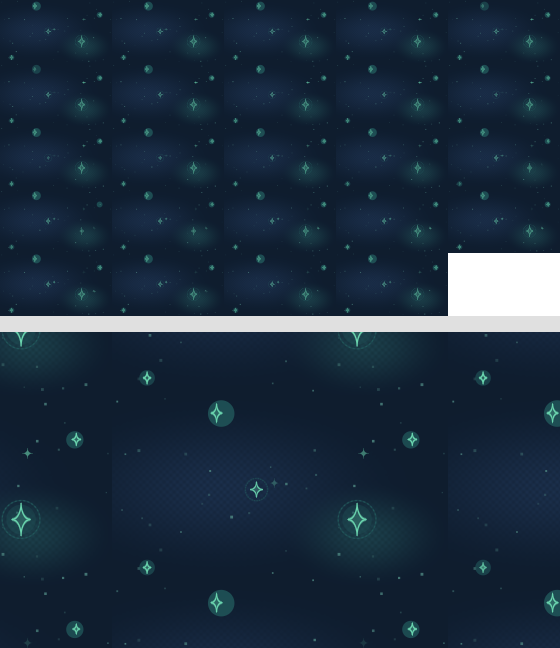
Top: the whole. Bottom: its middle third, enlarged.
Write a WebGL 1 fragment shader that draws this pattern.

```glsl
precision highp float;
uniform vec2 u_resolution;

// Tile layout: lengths below are in units of 1/160 tile width
const vec2 GRID = vec2(5.0, 5.0);
const vec2 TILE = vec2(160.0, 90.0);
const float FRAMES = 24.0;
const float LINE = 0.65;
const float STAR_CELL = 10.0;
const float STAR_DENSITY = 0.36;
const float GRAIN_PITCH = 3.2;
const float GRAIN_AMOUNT = 0.08;
const float RING_DASHES = 28.0;

const vec3 NIGHT = vec3(0.057, 0.113, 0.182);
const vec3 BLUE_HAZE = vec3(0.098, 0.172, 0.275);
const vec3 TEAL_HAZE = vec3(0.13, 0.31, 0.335);
const vec3 DISC = vec3(0.13, 0.35, 0.36);
const vec3 DUST = vec3(0.30, 0.52, 0.50);
const vec3 MINT = vec3(0.43, 0.86, 0.70);
const vec3 BLANK = vec3(1.0);

float hash(vec2 p) {
  p = fract(p * vec2(0.1031, 0.1137));
  p += dot(p, p.yx + 33.33);
  return fract((p.x + p.y) * p.x * 41.7);
}

float cover(float d, float px) {
  return clamp(0.5 - d / px, 0.0, 1.0);
}

// Share of a pixel covered by a thin line or dot of half-width w
float thinCover(float d, float w, float px) {
  return cover(d - w, px) - cover(d + w, px);
}

// Four-pointed star with concave sides
float starDistance(vec2 p, vec2 size) {
  vec2 q = abs(p) / size;
  float d = 1.0 - length(max(1.0 - q, 0.0)) + length(max(q - 1.0, 0.0));
  return d * min(size.x, size.y);
}

// Soft dip from 1 to 0 around one frame
float dip(float frame, float center, float width) {
  float t = (frame - center) / width;
  return 1.0 - exp(-t * t);
}

float haze(vec2 p, vec2 center, vec2 radius) {
  return 1.0 - smoothstep(0.0, 1.0, length((p - center) / radius));
}

vec3 addDisc(vec3 color, vec2 p, float radius, float strength, float px) {
  return mix(color, DISC, strength * cover(length(p) - radius, px));
}

vec3 addRing(vec3 color, vec2 p, float radius, float strength, float px) {
  float dash = 0.7 + 0.3 * sin(RING_DASHES * atan(p.y, p.x));
  float line = thinCover(length(p) - radius, 0.5 * LINE, px);
  return mix(color, DISC, strength * dash * line);
}

// Outlined star that shrinks and fills as its glow falls
vec3 addStar(vec3 color, vec2 p, vec2 size, float glow, float px) {
  float d = starDistance(p, size * mix(0.6, 1.0, glow));
  float line = thinCover(d, 0.5 * LINE, px);
  float core = cover(d, px) * mix(0.8, 0.2, glow);
  return mix(color, MINT, max(line, core) * mix(0.6, 0.95, glow));
}

vec3 addSpark(vec3 color, vec2 p, float size, float glow, float px) {
  float d = starDistance(p, vec2(size));
  return mix(color, MINT, glow * cover(d, px));
}

// Scattered specks, one at most per cell, each with its own twinkle
vec3 addDust(vec3 color, vec2 p, float phase, float px) {
  vec2 cell = floor(p / STAR_CELL) + 7.0;
  vec2 jitter = vec2(hash(cell + 3.1), hash(cell + 17.7));
  vec2 q = (fract(p / STAR_CELL) - mix(vec2(0.15), vec2(0.85), jitter)) * STAR_CELL;
  float present = step(hash(cell + 41.3), STAR_DENSITY);
  float radius = mix(0.3, 0.7, hash(cell + 29.9));
  float twinkle = 0.55 + 0.3 * sin(6.2832 * (phase + hash(cell + 53.0)));
  float speck = thinCover(q.x, radius, px) * thinCover(q.y, radius, px);
  return mix(color, DUST, present * twinkle * speck);
}

void main() {
  vec2 grid = gl_FragCoord.xy / u_resolution * GRID;
  vec2 index = floor(grid);
  vec2 p = fract(grid) * TILE;
  float px = TILE.x * GRID.x / u_resolution.x;
  float frame = index.x + GRID.x * (GRID.y - 1.0 - index.y);
  float phase = frame / FRAMES;

  // Sky
  float blue = haze(p, vec2(52.0, 46.0), vec2(92.0, 43.0));
  float teal = haze(p, vec2(121.0, 24.0), vec2(41.0, 26.0));
  vec3 color = mix(NIGHT, BLUE_HAZE, blue);
  color = mix(color, TEAL_HAZE, 0.6 * teal);
  vec2 wave = sin(6.2832 * p / GRAIN_PITCH);
  float resolved = smoothstep(1.5, 3.0, GRAIN_PITCH / px);
  color *= 1.0 + GRAIN_AMOUNT * resolved * wave.x * wave.y * max(blue, teal);
  color = addDust(color, p, phase, px);

  // Discs and rings
  float topGlow = dip(frame, 4.5, 1.2);
  float sideGlow = dip(frame, 15.0, 0.7);
  float mainGlow = dip(frame, 15.2, 1.6);
  float lowGlow = dip(frame, 14.0, 1.2);
  vec2 mainP = p - vec2(116.7, 31.0);
  vec2 middleP = p - vec2(68.8, 45.2);
  color = addDisc(color, p - vec2(52.0, 81.3), 6.3, mix(0.55, 0.8, topGlow), px);
  color = addDisc(color, p - vec2(142.3, 68.8), 4.1, 0.75, px);
  color = addDisc(color, p - vec2(16.7, 8.2), 3.7, 0.6, px);
  color = addDisc(color, mainP, 7.0, 0.3 * mainGlow, px);
  color = addRing(color, mainP, 9.0, 0.9 * mainGlow, px);
  color = addRing(color, middleP, 5.3, 0.6, px);

  // Stars
  color = addStar(color, p - vec2(49.8, 81.5), vec2(2.6, 4.2), topGlow, px);
  color = addStar(color, p - vec2(143.0, 69.0), vec2(1.9, 2.7) * sideGlow + 0.1, sideGlow, px);
  color = addStar(color, p - vec2(16.7, 8.2), vec2(1.8, 2.8), lowGlow, px);
  color = addStar(color, mainP, vec2(4.3, 7.6), mainGlow, px);
  color = addStar(color, middleP, vec2(3.0, 3.7), dip(frame, 10.0, 1.5), px);
  color = addSpark(color, p - vec2(77.3, 48.3), 2.2, 0.4 + 0.35 * cos(6.2832 * (phase - 0.8)), px);
  color = addSpark(color, p - vec2(119.8, 62.4), 2.4, 0.45 + 0.35 * cos(6.2832 * (phase - 0.27)), px);
  color = addSpark(color, p - vec2(134.5, 35.0), 2.0, 0.8 - 0.8 * dip(frame, 18.0, 2.5), px);

  // The last tile stays empty
  float blank = step(FRAMES - 0.5, frame);
  gl_FragColor = vec4(mix(color, BLANK, blank), 1.0);
}
```
